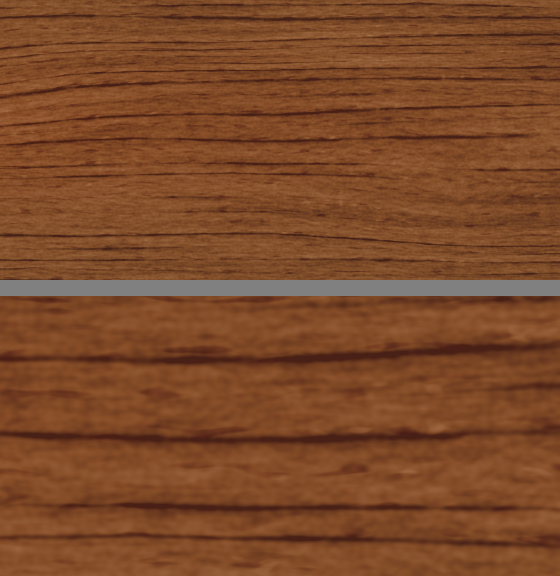
Top: the whole. Bottom: its middle third, enlarged.
Write a Shadertoy shader that draws this texture.

```glsl
#define DARK_WOOD vec3(0.31, 0.155, 0.10)
#define MID_WOOD vec3(0.505, 0.297, 0.155)
#define PALE_WOOD vec3(0.63, 0.43, 0.28)
#define RING_COUNT 25.0
#define RING_WANDER 0.9
#define LINE_DEPTH 0.62
#define PORE_DEPTH 0.30
#define FLECK_GAIN 0.26
#define BASE_TONE 0.55

float hash(vec2 p) {
    vec3 q = fract(p.xyx * 0.1031);
    q += dot(q, q.yzx + 33.33);
    return fract((q.x + q.y) * q.z);
}

float cornerSlope(vec2 cell, vec2 offset) {
    float angle = 6.2832 * hash(cell);
    return dot(vec2(cos(angle), sin(angle)), offset);
}

// Gradient noise, roughly -0.7 to 0.7
float noise(vec2 p) {
    vec2 i = floor(p), f = fract(p);
    vec2 u = f * f * f * (f * (f * 6.0 - 15.0) + 10.0);
    vec2 e = vec2(1.0, 0.0);
    float low = mix(cornerSlope(i, f), cornerSlope(i + e.xy, f - e.xy), u.x);
    float high = mix(cornerSlope(i + e.yx, f - e.yx), cornerSlope(i + e.xx, f - e.xx), u.x);
    return mix(low, high, u.y);
}

float bell(float x, float width) {
    return exp(-x * x / (width * width));
}

// Height across the grain once its gentle bends are straightened
float grainHeight(vec2 p) {
    float rise = 0.075 * (1.0 - exp(-2.0 * p.x)) * bell(p.y - 0.68, 0.22);
    float dip = 0.05 * smoothstep(0.8, 1.8, p.x) * bell(p.y - 0.2, 0.16);
    float wave = 0.014 * noise(vec2(p.x * 1.6, p.y * 4.0) + 17.0);
    return p.y - rise + dip + wave + 0.0025 * noise(vec2(p.x * 9.0, p.y * 12.0));
}

void mainImage(out vec4 fragColor, in vec2 fragCoord) {
    vec2 p = fragCoord / iResolution.y;
    float v = grainHeight(p);

    // Growth rings: nearest ring line and signed distance to it
    float ring = v * RING_COUNT + RING_WANDER * noise(vec2(p.x * 0.5, v * 8.0) + 5.0);
    float id = round(ring);
    float d = ring - id;
    float along = noise(vec2(p.x * 1.7, id * 7.37) + 40.0);
    float zone = bell(v - 0.63, 0.24);
    float strength = smoothstep(0.3, 1.0, hash(vec2(id + 60.0, 3.0)) + 0.2 * zone + along);
    float ragged = noise(vec2(p.x * 14.0, id * 3.7) + 80.0);
    float width = 0.05 + 0.05 * strength + 0.03 * ragged;
    float line = strength * bell(d, width) * (0.85 + 0.6 * ragged);
    float shade = (0.3 + 0.7 * strength) * bell(d + 0.12, 0.2);

    // Broad bands, fibres and fine speckle
    float tone = BASE_TONE - 0.035 * (p.x - 1.0);
    tone += 0.20 * noise(vec2(p.x * 0.7, v * 6.0) + 11.0);
    tone += 0.24 * noise(vec2(p.x * 1.2, v * 26.0) + 23.0);
    tone += 0.20 * noise(vec2(p.x * 4.0, v * 62.0) + 31.0);
    tone += 0.24 * noise(vec2(p.x * 24.0, v * 112.0) + 47.0);
    tone += 0.16 * noise(p * vec2(85.0, 115.0) + 59.0);

    // Short pores and pale flecks gather in rows beside the rings
    float row = 0.3 + 0.7 * bell(d - 0.15, 0.18);
    float patches = smoothstep(-0.3, 0.3, noise(vec2(p.x * 2.0, v * 14.0) + 71.0));
    float pore = row * smoothstep(0.12, 0.42, noise(vec2(p.x * 17.0, v * 95.0) + 83.0));
    float fleck = row * patches * smoothstep(0.15, 0.45, noise(vec2(p.x * 30.0, v * 100.0) + 97.0));
    tone += FLECK_GAIN * fleck - PORE_DEPTH * pore - 0.09 * shade - LINE_DEPTH * line;

    // Tone to colour, warmer at the left and more golden at both edges
    tone = clamp(tone, -0.1, 1.0);
    vec3 wood = mix(DARK_WOOD, MID_WOOD, min(tone * 2.0, 1.0));
    wood = mix(wood, PALE_WOOD, max(tone * 2.0 - 1.0, 0.0));
    float warmth = bell(p.y - 0.55, 0.3) * (1.0 - 0.4 * p.x);
    wood += warmth * vec3(0.022, -0.002, -0.010);
    wood += (1.0 - bell(p.y - 0.5, 0.4)) * vec3(-0.006, 0.008, 0.004);
    wood += pore * vec3(0.012, -0.006, 0.0);

    fragColor = vec4(clamp(wood, 0.0, 1.0), 1.0);
}
```
